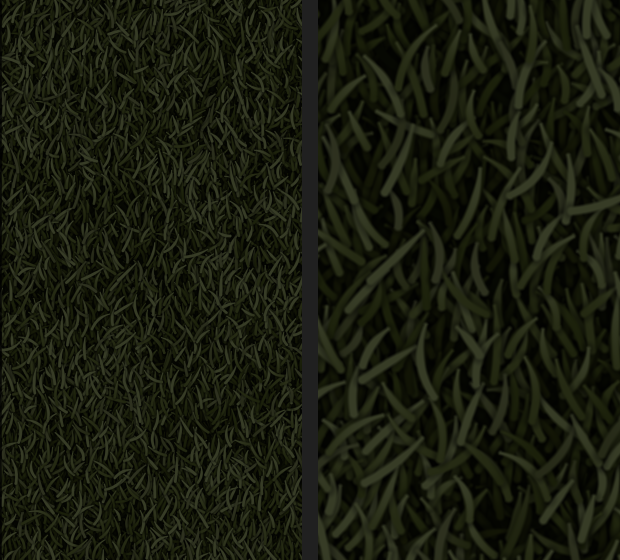
Left: the whole. Right: its middle third, enlarged.
A WebGL 2 fragment shader for this texture:

```glsl
#version 300 es
precision highp float;
// Dense dark lawn: layered, curved grass blades over deep shade.

uniform vec2 u_resolution;
out vec4 fragColor;

// Lengths are fractions of the canvas width.
const int LAYERS = 13;
const float CELL = 0.052;
const float HALF_WIDTH = 0.0047;
const float EDGE_SOFTNESS = 0.0024;
const float SHADOW_REACH = 0.009;
const float SHADOW_STRENGTH = 0.30;
const float LEAN_RANGE = 1.35;
const float BEND_RANGE = 0.30;
const float DEPTH_FALLOFF = 2.3;
const float SHADE_VARIATION = 0.55;
const float PATCH_SCALE = 7.0;
const float PATCH_STRENGTH = 0.30;
const float BORDER_WIDTH = 0.006;

const vec3 SOIL = vec3(0.025, 0.033, 0.008);
const vec3 SHADE = vec3(0.070, 0.080, 0.020);
const vec3 GREEN = vec3(0.105, 0.125, 0.040);
const vec3 LIGHT = vec3(0.145, 0.165, 0.075);
const vec3 PALE = vec3(0.215, 0.235, 0.150);
const vec3 DRY = vec3(0.155, 0.165, 0.105);

vec4 hash4(vec3 p) {
    vec4 q = fract(p.xyzx * vec4(0.1031, 0.1030, 0.0973, 0.1099));
    q += dot(q, q.wzxy + 33.33);
    return fract((q.xxyz + q.yzzw) * q.zywx);
}

float valueNoise(vec2 p) {
    vec2 i = floor(p);
    vec2 f = fract(p);
    f = f * f * (3.0 - 2.0 * f);
    float low = mix(hash4(vec3(i, 91.0)).x, hash4(vec3(i + vec2(1, 0), 91.0)).x, f.x);
    float high = mix(hash4(vec3(i + vec2(0, 1), 91.0)).x, hash4(vec3(i + 1.0, 91.0)).x, f.x);
    return mix(low, high, f.y);
}

// Colour ramp from deep shade to sunlit blade.
vec3 grassColour(float level) {
    vec3 c = mix(SOIL, SHADE, smoothstep(0.0, 0.3, level));
    c = mix(c, GREEN, smoothstep(0.25, 0.5, level));
    c = mix(c, LIGHT, smoothstep(0.5, 0.75, level));
    return mix(c, PALE, smoothstep(0.75, 1.05, level));
}

// Returns signed distance, position across and position along a blade.
vec3 bladeShape(vec2 p, float angle, float halfLength, float bend) {
    float c = cos(angle);
    float s = sin(angle);
    p = vec2(c * p.x + s * p.y, c * p.y - s * p.x);
    float along = clamp(p.y / halfLength, -1.0, 1.0);
    p.x -= bend * halfLength * (along * along - 0.35);
    float width = HALF_WIDTH * (1.0 - 0.55 * smoothstep(0.0, 1.0, along));
    float beyond = max(abs(p.y) - halfLength, 0.0);
    return vec3(length(vec2(p.x, beyond)) - width, p.x / width, along);
}

void main() {
    vec2 uv = gl_FragCoord.xy / u_resolution.x;
    float edge = max(EDGE_SOFTNESS, 0.6 / u_resolution.x);
    float patchShade = PATCH_STRENGTH * (valueNoise(uv * PATCH_SCALE) - 0.5);
    vec3 colour = SOIL;

    // Blades from the ground up, each shading what lies below.
    for (int layer = 0; layer < LAYERS; layer++) {
        float height = float(layer + 1) / float(LAYERS);
        float baseLevel = exp(-DEPTH_FALLOFF * (1.0 - height));
        vec2 shift = hash4(vec3(float(layer), 17.0, 5.0)).xy;
        vec2 grid = uv / CELL + shift + 20.0;
        vec2 home = floor(grid);

        for (int y = -1; y <= 1; y++) {
            for (int x = -1; x <= 1; x++) {
                vec2 cell = home + vec2(x, y);
                vec4 place = hash4(vec3(cell, float(layer) + 1.0));
                vec4 look = hash4(vec3(cell, float(layer) + 51.0));
                vec2 p = (grid - cell - place.xy) * CELL;
                float lean = (place.z + look.w - 1.0) * LEAN_RANGE;
                float halfLength = CELL * mix(0.35, 0.8, place.w);
                float bend = (look.x - 0.5) * 2.0 * BEND_RANGE;
                vec3 blade = bladeShape(p, lean, halfLength, bend);

                float shadow = 1.0 - smoothstep(0.0, SHADOW_REACH, blade.x);
                colour *= 1.0 - SHADOW_STRENGTH * shadow;

                float level = baseLevel + (look.y - 0.42) * SHADE_VARIATION + patchShade;
                level += 0.10 * blade.z - 0.09 * blade.y * blade.y;
                vec3 tint = grassColour(level);
                tint = mix(tint, DRY, 0.6 * step(0.82, look.z) * smoothstep(0.35, 0.8, level));
                colour = mix(colour, tint, 1.0 - smoothstep(-edge, edge, blade.x));
            }
        }
    }

    // Thin shaded strip along the left side.
    colour *= mix(0.25, 1.0, smoothstep(BORDER_WIDTH * 0.6, BORDER_WIDTH * 1.4, uv.x));
    fragColor = vec4(colour, 1.0);
}
```
